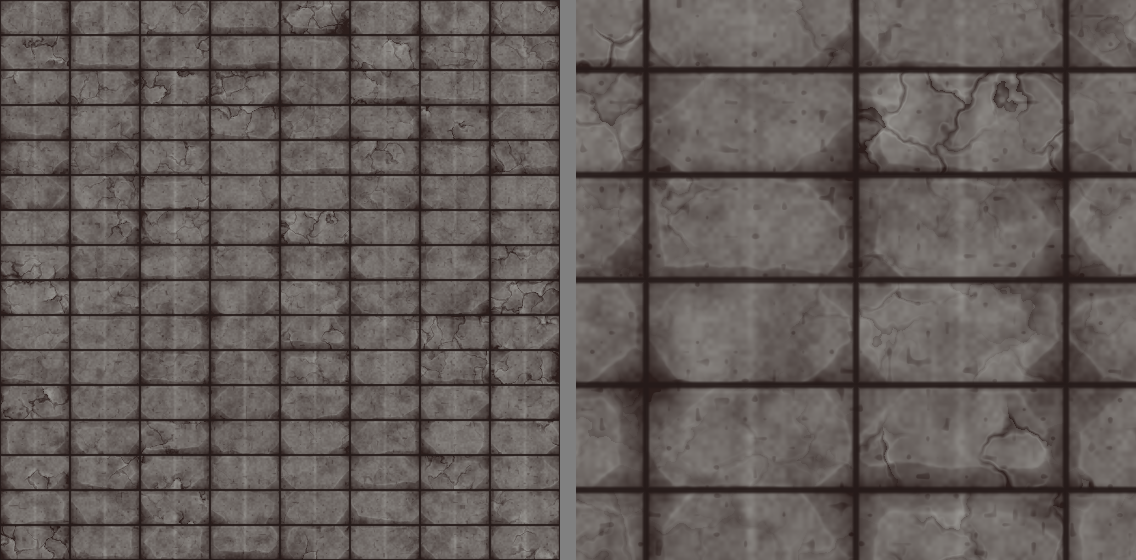
Left: the whole. Right: its middle third, enlarged.
A three.js fragment shader for this texture:

```glsl
varying vec2 vUv;

const vec2 BRICK_COUNT = vec2(8.0, 16.0);
const vec2 HALF_BRICK = vec2(1.0, 0.5);
const vec3 UMBER = vec3(0.205, 0.155, 0.147);
const vec3 PALE_STONE = vec3(0.53, 0.515, 0.50);
const vec3 JOINT_COLOR = vec3(0.14, 0.10, 0.095);

float hash(vec2 p) {
  vec3 q = fract(p.xyx * 0.1031);
  q += dot(q, q.yzx + 33.33);
  return fract((q.x + q.y) * q.z);
}

vec2 hash2(vec2 p) {
  return vec2(hash(p), hash(p + 47.3));
}

float noise(vec2 p) {
  vec2 i = floor(p);
  vec2 f = fract(p);
  f = f * f * (3.0 - 2.0 * f);
  float low = mix(hash(i), hash(i + vec2(1.0, 0.0)), f.x);
  float high = mix(hash(i + vec2(0.0, 1.0)), hash(i + 1.0), f.x);
  return mix(low, high, f.y);
}

float fbm(vec2 p) {
  float sum = 0.0;
  float gain = 0.5;
  for (int i = 0; i < 4; i++) {
    sum += gain * noise(p);
    p = p * 2.07 + 13.1;
    gain *= 0.5;
  }
  return sum / 0.9375;
}

float band(float x, float width) {
  return exp(-x * x / (width * width));
}

// Chiselled rim: x is the depth past the face outline, y the facet's upward slope
vec2 chiselRim(vec2 p, vec2 id) {
  vec2 rim = vec2(-1.0, 0.0);
  for (int i = 0; i < 8; i++) {
    float k = float(i);
    vec2 rnd = hash2(id * 3.7 + k * 11.9);
    float angle = k * 0.785398 + (rnd.x - 0.5) * 0.3;
    vec2 n = vec2(cos(angle), sin(angle));
    float inset = mix(0.04, 0.27, rnd.y * rnd.y) + 0.19 * mod(k, 2.0);
    float cut = dot(p, n) - dot(abs(n), HALF_BRICK) + inset;
    if (cut > rim.x) rim = vec2(cut, n.y);
  }
  return rim;
}

// Broken planes: x is the distance to a crease, y a tilt shade
vec2 fracture(vec2 p) {
  vec2 cell = floor(p);
  float nearest = 8.0;
  float second = 8.0;
  float tilt = 0.0;
  for (int y = -1; y <= 1; y++) {
    for (int x = -1; x <= 1; x++) {
      vec2 c = cell + vec2(float(x), float(y));
      vec2 toPoint = c + hash2(c) - p;
      float d = length(toPoint);
      if (d < nearest) {
        second = nearest;
        nearest = d;
        float a = 6.2832 * hash(c + 8.6);
        tilt = dot(toPoint, vec2(cos(a), sin(a)));
      } else {
        second = min(second, d);
      }
    }
  }
  return vec2(second - nearest, tilt);
}

float stoneTone(vec2 p, vec2 id) {
  vec2 seed = id * vec2(17.3, 11.7);
  vec2 warp = vec2(fbm(p * 2.5 + seed), fbm(p * 2.5 + seed + 71.0)) - 0.5;
  float tone = 0.78 + 0.08 * (hash(id + 5.1) - 0.5);

  // Facets and their worn ridge
  vec2 rim = chiselRim(p + 0.16 * warp, id);
  float facet = smoothstep(-0.01, 0.025, rim.x);
  float slopeShade = mix(0.19, 0.05, 0.5 + 0.5 * rim.y);
  tone -= facet * (slopeShade + 0.9 * max(rim.x, 0.0));
  tone += 0.16 * band(rim.x, 0.03) * noise(p * 4.0 + seed);

  // Creases, strong on a few bricks
  vec2 crack = fracture(p * 1.7 + 1.1 * warp + seed);
  float damage = mix(0.22, 1.0, smoothstep(0.45, 0.95, hash(id + 23.7)));
  damage *= smoothstep(0.32, 0.65, noise(p * 1.6 + seed + 31.0));
  tone += damage * (0.45 * crack.y - 0.48 * exp(-crack.x * 8.0));
  tone += damage * 0.2 * band(crack.x - 0.16, 0.06);

  // Umber stain
  tone -= 0.22 * smoothstep(0.48, 0.78, fbm(p * 2.2 + seed + 93.0));
  return tone;
}

float surfaceWear(vec2 uv, float across) {
  float grain = 0.18 * (noise(uv * 300.0) - 0.5) + 0.12 * (noise(uv * 130.0) - 0.5);
  float mottling = 0.24 * (fbm(uv * 32.0) - 0.5);
  float pits = 0.24 * smoothstep(0.83, 0.96, noise(uv * 175.0 + 9.0));
  float runs = 0.1 * (noise(uv * vec2(110.0, 7.0)) - 0.5);
  float streak = band(across - 0.5, 0.024) * mix(0.07, 0.23, noise(uv * vec2(8.0, 24.0)));
  return grain + mottling - pits + runs + streak;
}

void main() {
  vec2 grid = vUv * BRICK_COUNT;
  vec2 id = floor(grid);
  vec2 local = fract(grid);
  vec2 p = (local - 0.5) * 2.0 * HALF_BRICK;
  vec2 margin = HALF_BRICK - abs(p);
  float edge = min(margin.x, margin.y);

  float tone = stoneTone(p, id) + surfaceWear(vUv, local.x);

  // Grime around the joints and a lit upper lip
  float grime = mix(0.5, 1.1, noise(grid * vec2(3.0, 2.0) + 4.0));
  tone -= grime * (0.36 * exp(-margin.x * 13.0) + 0.34 * exp(-margin.y * 15.0));
  tone += 0.2 * band(0.5 - p.y - 0.065, 0.022) * noise(grid * 5.0);

  vec3 color = mix(UMBER, PALE_STONE, clamp(tone, -0.1, 1.18));
  float joint = 1.0 - smoothstep(0.012, 0.046, edge);
  color = mix(color, JOINT_COLOR, 0.88 * joint);
  gl_FragColor = vec4(color, 1.0);
}
```
